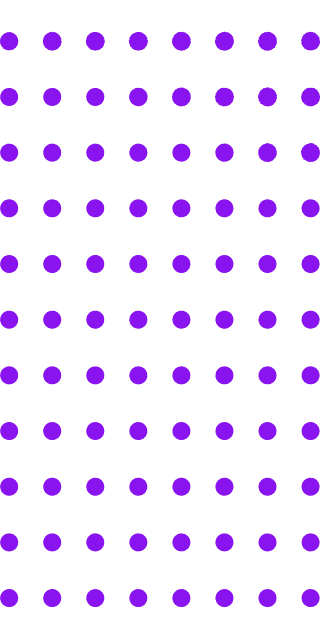
Give the GLSL for this pattern, as a WebGL 2 fragment shader.

```glsl
#version 300 es
precision highp float;
// Draws a sparse grid of violet dots, 8 across and 11 down, on white.
// Each point finds its nearest dot and measures the distance to its rim;
// gradient noise frays the rims and swells the dots toward the upper right.

uniform vec2 u_resolution;
out vec4 fragColor;

// Lengths are in canvas widths, origin at the lower left.
const vec2 GRID_COUNT = vec2(8.0, 11.0);
const vec2 FIRST_DOT = vec2(0.0287, 0.1310);
const vec2 DOT_PITCH = vec2(0.13455, 0.17400);
const float DOT_RADIUS = 0.0281;
const float WORN_SWELL = 0.0011;
const float FRAY_DEPTH = 0.0006;
const float WORN_FRAY_DEPTH = 0.0018;
const float FRAY_SCALE = 200.0;
const float WEAR_SLOPE = 2.6;  // columns the wear recedes per row down
const vec3 PAPER_COLOR = vec3(1.0);
const vec3 DOT_COLOR = vec3(0.54, 0.08, 0.94);

// Pseudo-random unit gradient for a lattice point
vec2 latticeGradient(vec2 lattice) {
    float h = fract(sin(dot(lattice, vec2(127.1, 311.7))) * 43758.5);
    float angle = 6.28319 * h;
    return vec2(cos(angle), sin(angle));
}

float gradientNoise(vec2 p) {
    vec2 i = floor(p);
    vec2 f = fract(p);
    vec2 blend = f * f * f * (f * (f * 6.0 - 15.0) + 10.0);
    float a = dot(latticeGradient(i), f);
    float b = dot(latticeGradient(i + vec2(1, 0)), f - vec2(1, 0));
    float c = dot(latticeGradient(i + vec2(0, 1)), f - vec2(0, 1));
    float d = dot(latticeGradient(i + vec2(1, 1)), f - vec2(1, 1));
    return mix(mix(a, b, blend.x), mix(c, d, blend.x), blend.y);
}

void main() {
    float pixel = 1.0 / u_resolution.x;
    vec2 p = gl_FragCoord.xy * pixel;

    // Nearest dot of the finite grid
    vec2 cell = clamp(floor((p - FIRST_DOT) / DOT_PITCH + 0.5),
                      vec2(0.0), GRID_COUNT - 1.0);
    vec2 center = FIRST_DOT + cell * DOT_PITCH;

    // Wear grows to the right and fades over the top three rows
    float rowFromTop = GRID_COUNT.y - 1.0 - cell.y;
    float wear = smoothstep(-1.0, 1.5, cell.x - WEAR_SLOPE * rowFromTop);

    // Distance to the frayed rim
    float fray = gradientNoise(p * FRAY_SCALE) * mix(FRAY_DEPTH, WORN_FRAY_DEPTH, wear);
    float rim = length(p - center) - DOT_RADIUS - WORN_SWELL * wear + fray;

    float coverage = 1.0 - smoothstep(-0.6 * pixel, 0.6 * pixel, rim);
    fragColor = vec4(mix(PAPER_COLOR, DOT_COLOR, coverage), 1.0);
}
```
